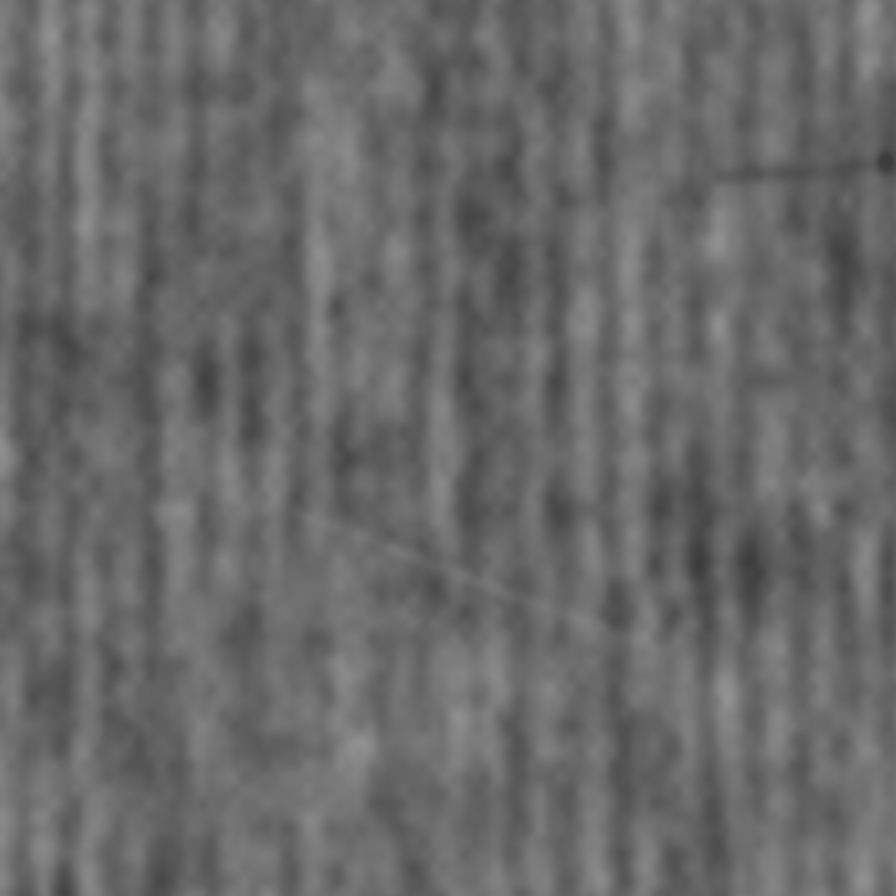
A Shadertoy shader for this texture:

```glsl
// Worn grey surface with soft upright ribs, drawn as a sum of a wavering
// sine, stretched value noise at several scales, scattered specks
// and two faint scratches.

#define MEAN_GREY 0.415
#define RIB_COUNT 19.6
#define RIB_DEPTH 0.034
#define LONG_STREAK_DEPTH 0.045
#define SHORT_STREAK_DEPTH 0.050
#define BLOTCH_DEPTH 0.058
#define GRAIN_DEPTH 0.045
#define FINE_DEPTH 0.022
#define SPECK_COUNT 12
#define SPECK_DEPTH 0.11
#define SCRATCH_DEPTH 0.065

const float TAU = 6.2831853;

float hash(vec2 p) {
    return fract(sin(dot(p, vec2(127.1, 311.7))) * 43758.5453);
}

// Smooth value noise in the range -1 to 1.
float noise(vec2 p) {
    vec2 cell = floor(p);
    vec2 f = fract(p);
    f = f * f * (3.0 - 2.0 * f);
    float low = mix(hash(cell), hash(cell + vec2(1.0, 0.0)), f.x);
    float high = mix(hash(cell + vec2(0.0, 1.0)), hash(cell + vec2(1.0, 1.0)), f.x);
    return 2.0 * mix(low, high, f.y) - 1.0;
}

// Upright ribs whose spacing and strength drift slowly.
float ribs(vec2 uv) {
    float drift = 0.22 * noise(uv * vec2(9.0, 2.5) + 3.7);
    float strength = 1.0 + 0.7 * noise(uv * vec2(7.0, 5.0) + 21.3);
    return strength * cos(TAU * (uv.x * RIB_COUNT + drift + 0.1));
}

// Small soft spots, light or dark, slightly taller than wide.
float specks(vec2 uv) {
    float sum = 0.0;
    for (int i = 0; i < SPECK_COUNT; i++) {
        float id = float(i);
        vec2 center = vec2(hash(vec2(id, 4.1)), hash(vec2(id, 8.3)));
        float radius = mix(0.009, 0.022, hash(vec2(id, 2.9)));
        float tone = mix(0.5, 1.0, hash(vec2(id, 6.7)));
        if (i % 3 != 0) tone = -tone;
        vec2 d = (uv - center) / (radius * vec2(1.0, 1.4));
        sum += tone * exp(-dot(d, d));
    }
    return sum;
}

// Soft line from a to b with faded ends.
float scratch(vec2 uv, vec2 a, vec2 b, float width) {
    vec2 along = b - a;
    float t = dot(uv - a, along) / dot(along, along);
    float dist = length(uv - a - along * clamp(t, 0.0, 1.0)) / width;
    float ends = smoothstep(0.0, 0.15, t) * (1.0 - smoothstep(0.85, 1.0, t));
    float wear = 0.75 + 0.35 * noise(uv * 22.0);
    return ends * wear * exp(-dist * dist);
}

void mainImage(out vec4 fragColor, in vec2 fragCoord) {
    vec2 uv = fragCoord / iResolution.xy;

    // Ribs and upright streaks
    float grey = MEAN_GREY + RIB_DEPTH * ribs(uv);
    grey += LONG_STREAK_DEPTH * noise(uv * vec2(42.0, 4.0) + 11.0);
    grey += SHORT_STREAK_DEPTH * noise(uv * vec2(38.0, 15.0) + 47.5);

    // Blotches and grain
    grey += BLOTCH_DEPTH * noise(uv * vec2(10.0, 8.0) + 73.2);
    grey += GRAIN_DEPTH * noise(uv * vec2(42.0, 34.0) + 5.4);
    grey += FINE_DEPTH * noise(uv * vec2(85.0, 70.0) + 31.8);

    // Marks: specks, a dark crease and a pale slanted scratch
    grey += SPECK_DEPTH * specks(uv);
    grey -= 1.3 * SCRATCH_DEPTH * scratch(uv, vec2(0.77, 0.80), vec2(1.10, 0.825), 0.011);
    grey += SCRATCH_DEPTH * scratch(uv, vec2(0.27, 0.45), vec2(0.76, 0.265), 0.009);

    fragColor = vec4(vec3(clamp(grey, 0.24, 0.64)), 1.0);
}
```
